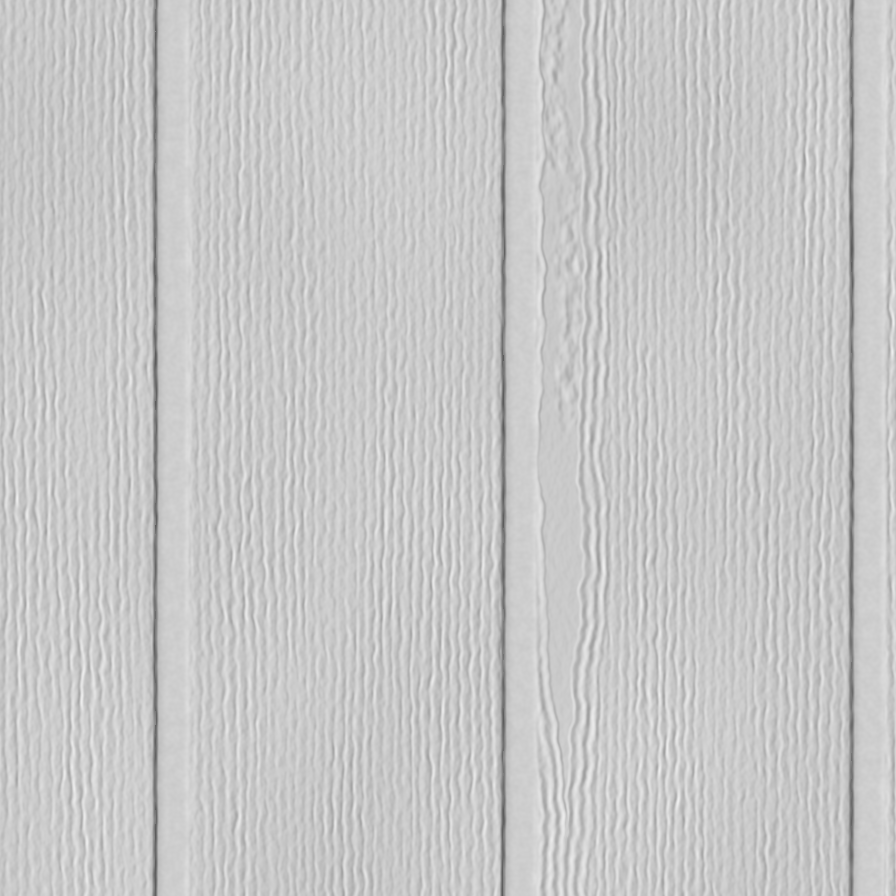
A three.js fragment shader for this texture:

```glsl
varying vec2 vUv;

const float PITCH = 0.3885;         // board spacing
const float FIRST_SEAM = 0.1735;    // first dark seam
const float SEAM_WIDTH = 0.0042;
const float GROOVE_WIDTH = 0.036;   // flat channel right of each seam
const float GRAIN_COUNT = 88.0;     // grain ridges across the canvas
const float RELIEF = 0.082;
const float STREAK_BOARD = 1.0;     // board carrying the smooth streak
const float STREAK_X = 0.066;
const float STREAK_HALF = 0.023;
const float OUTLINE_PITCH = 0.0125; // ridges that follow the streak
const vec2 LIGHT_STEP = vec2(0.0014, -0.0004);
const vec3 PAINT = vec3(0.791);
const vec3 GROOVE_PAINT = vec3(0.806);
const vec3 SEAM_SHADOW = vec3(0.36);

vec2 gradient(vec2 cell) {
  vec3 q = fract(cell.xyx * vec3(0.1031, 0.1030, 0.0973));
  q += dot(q, q.yzx + 33.33);
  float angle = 6.2832 * fract((q.x + q.y) * q.z);
  return vec2(cos(angle), sin(angle));
}

float noise(vec2 p) {
  vec2 i = floor(p), f = p - i;
  vec2 u = f * f * f * (f * (f * 6.0 - 15.0) + 10.0);
  float a = dot(gradient(i), f);
  float b = dot(gradient(i + vec2(1, 0)), f - vec2(1, 0));
  float c = dot(gradient(i + vec2(0, 1)), f - vec2(0, 1));
  float d = dot(gradient(i + vec2(1, 1)), f - vec2(1, 1));
  return mix(mix(a, b, u.x), mix(c, d, u.x), u.y);
}

// Signed distance to the tapering streak
float streakDistance(vec2 p, float board) {
  if (board != STREAK_BOARD) return 1.0;
  float local = p.x - FIRST_SEAM - board * PITCH;
  float wobble = 0.01 * noise(vec2(3.0, p.y * 5.0))
               + 0.006 * noise(vec2(p.x * 20.0, p.y * 22.0))
               + 0.003 * noise(vec2(p.x * 40.0, p.y * 60.0));
  float halfWidth = STREAK_HALF * smoothstep(0.02, 0.4, p.y);
  return abs(local - STREAK_X - wobble) - halfWidth;
}

float woodHeight(vec2 p, float board) {
  vec2 q = p + board * vec2(7.3, 3.1);

  // Nearly straight ridges, stronger in some bands, broken along their length
  float warp = 1.1 * noise(q * vec2(5.0, 1.1))
             + 0.35 * noise(q * vec2(24.0, 6.0))
             + 0.36 * noise(q * vec2(80.0, 50.0));
  float phase = 6.2832 * (p.x * GRAIN_COUNT + warp);
  float ridge = 0.5 * sin(phase) + 0.1 * sin(2.0 * phase + 1.0);
  float strength = mix(0.42, 1.0, smoothstep(-0.35, 0.35, noise(q * vec2(17.0, 2.0))));
  strength *= 1.0 + 0.8 * noise(q * vec2(88.0, 17.0)) + 0.9 * noise(q * vec2(85.0, 60.0));

  // Fine roughness
  float pulp = 0.52 * noise(q * vec2(130.0, 80.0)) + 0.24 * noise(q * vec2(230.0, 170.0));

  // Smooth streak, the ridges that follow it, and scars in its upper part
  float d = streakDistance(p, board);
  float outside = smoothstep(0.0, 0.01, d);
  float follow = 1.0 - smoothstep(0.024, 0.034, d);
  float outline = 0.75 * cos(6.2832 * d / OUTLINE_PITCH) * smoothstep(-0.004, 0.0, d);
  outline *= 1.0 + 0.8 * noise(p * vec2(60.0, 25.0));
  float scarArea = smoothstep(0.5, 0.55, p.y) * (1.0 - smoothstep(-0.01, 0.0, d))
                 * smoothstep(-0.3, 0.1, noise(vec2(p.x * 35.0, p.y * 8.0)));
  float scars = scarArea * (2.4 * noise(p * vec2(80.0, 42.0)) + noise(p * vec2(140.0, 90.0)));
  float grain = mix(ridge * strength * outside, outline, follow);
  return grain + pulp * mix(0.55, 1.0, outside) + scars;
}

void main() {
  vec2 p = vUv;

  // Board repeat
  float wander = 0.0008 * noise(vec2(0.5, p.y * 14.0)) + 0.0006 * noise(vec2(0.5, p.y * 70.0));
  float across = p.x - FIRST_SEAM + wander;
  float board = floor(across / PITCH);
  float local = across - board * PITCH;
  float seamDistance = min(local, PITCH - local);
  float onBoard = smoothstep(GROOVE_WIDTH - 0.002, GROOVE_WIDTH + 0.006, local);

  // Side-lit grain with deeper shadows than highlights
  float slope = woodHeight(p + LIGHT_STEP, board) - woodHeight(p - LIGHT_STEP, board);
  float shade = RELIEF * slope + 0.035 * min(slope, 0.0);
  vec3 wood = PAINT + shade + 0.03 * noise(p * vec2(4.0, 3.0));

  // Flat groove and its lit right edge
  float speckle = 0.022 * noise(p * vec2(90.0, 70.0)) + 0.02 * noise(p * 190.0);
  vec3 groove = GROOVE_PAINT + speckle - 0.03 * (1.0 - smoothstep(0.003, 0.014, local));
  vec3 color = mix(groove, wood, onBoard);
  float lip = (local - GROOVE_WIDTH) / 0.0035;
  color += 0.04 * exp(-lip * lip) * (1.0 + noise(vec2(board * 5.0 + 0.3, p.y * 40.0)));

  // Dark uneven seam with a soft shadow
  float wear = 0.78 + 0.4 * noise(vec2(board * 4.7 + 0.5, p.y * 9.0))
             + 0.35 * noise(vec2(board * 3.3 + 0.5, p.y * 55.0));
  float seam = 1.0 - smoothstep(0.0002, SEAM_WIDTH, seamDistance);
  color -= 0.04 * (1.0 - smoothstep(0.0, 0.01, seamDistance));
  color = mix(color, SEAM_SHADOW, seam * clamp(wear, 0.0, 1.0));

  gl_FragColor = vec4(clamp(color, 0.0, 1.0), 1.0);
}
```
